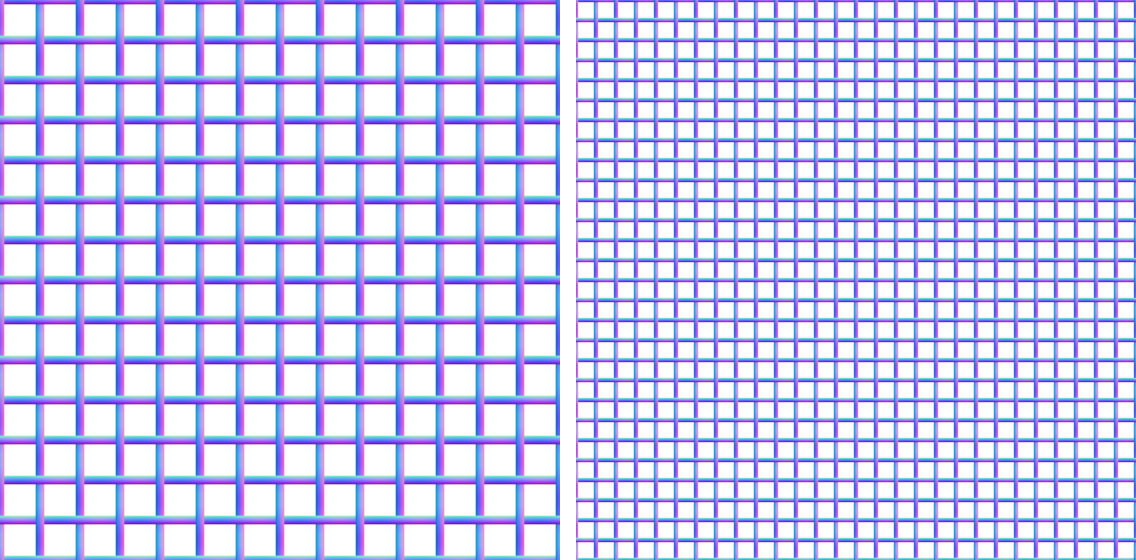
Left: one tile. Right: repeated 2 by 2.
A Shadertoy shader for this texture map:

```glsl
// Normal map of a plain-woven wire mesh on white, 14 by 14 crossings.
// Each wire is a round tube following a cosine wave over and under its
// neighbours; its surface normal is encoded as colour. Tiles seamlessly.

const float PI = 3.14159265;
const float REPEATS = 14.0;      // even, so the weave parity wraps
const float WIRE_RADIUS = 0.108; // in mesh cells
const float WAVE_HEIGHT = 0.108; // one radius up or down clears the crossing
const float RIM_LIMIT = 0.96;    // keeps the outermost normals off the horizon
const vec3 BACKGROUND = vec3(1.0);

// Tube normal as (across, along, up); phase is zero on top of a crossing.
vec3 wireNormal(float across, float phase) {
    float side = clamp(across / WIRE_RADIUS, -1.0, 1.0) * RIM_LIMIT;
    float tilt = WAVE_HEIGHT * PI * sin(PI * phase);
    vec2 crest = normalize(vec2(tilt, 1.0)) * sqrt(1.0 - side * side);
    return vec3(side, crest);
}

vec3 encodeNormal(vec3 normal) {
    return normal * 0.5 + 0.5;
}

// Antialiased coverage of a wire at a distance from its axis.
float wireMask(float across, float pixel) {
    return clamp((WIRE_RADIUS - abs(across)) / pixel + 0.5, 0.0, 1.0);
}

void mainImage(out vec4 fragColor, in vec2 fragCoord) {
    vec2 mesh = fragCoord / iResolution.xy * REPEATS;
    vec2 pixel = REPEATS / iResolution.xy;

    // Nearest wire axes and the signed distance to them
    vec2 crossing = floor(mesh + 0.5);
    vec2 offset = mesh - crossing;

    // Vertical and horizontal wires, alternating in phase
    vec3 upright = wireNormal(offset.x, mesh.y + crossing.x);
    vec3 level = wireNormal(offset.y, mesh.x + crossing.y + 1.0);
    vec3 uprightColor = encodeNormal(upright);
    vec3 levelColor = encodeNormal(level.yxz);
    float uprightMask = wireMask(offset.x, pixel.x);
    float levelMask = wireMask(offset.y, pixel.y);

    // Paint the lower wire first, then the one that passes over it
    bool uprightOnTop = mod(crossing.x + crossing.y, 2.0) < 0.5;
    vec3 color = BACKGROUND;
    if (uprightOnTop) {
        color = mix(color, levelColor, levelMask);
        color = mix(color, uprightColor, uprightMask);
    } else {
        color = mix(color, uprightColor, uprightMask);
        color = mix(color, levelColor, levelMask);
    }

    fragColor = vec4(color, 1.0);
}
```
